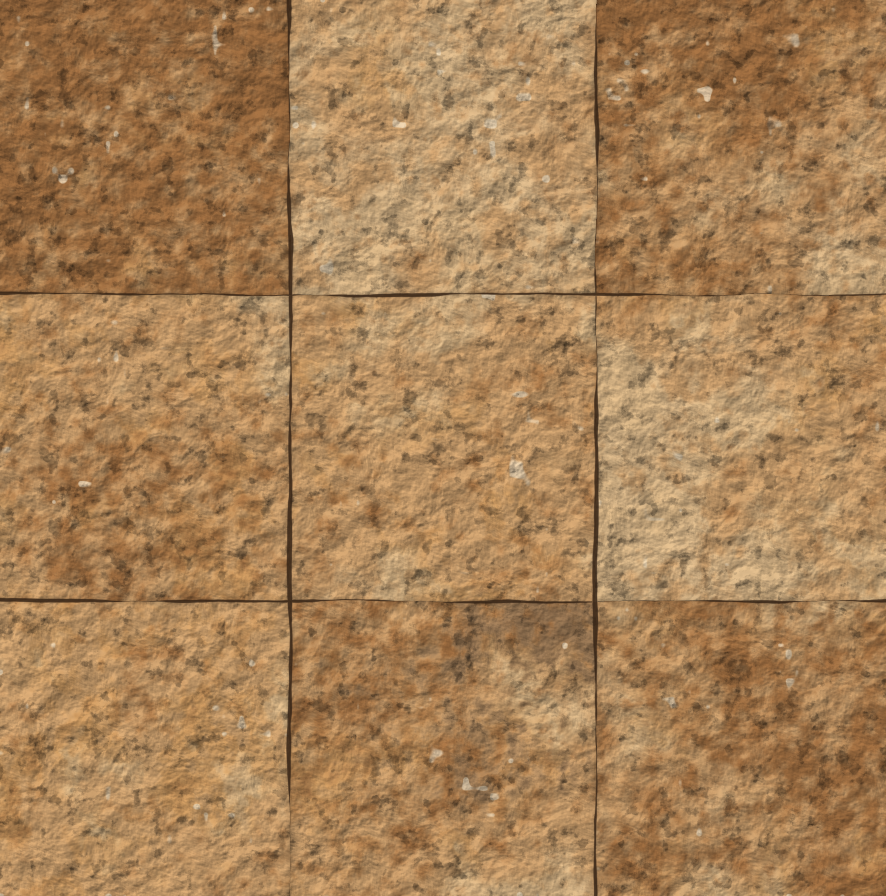
Give the GLSL for this texture, as a WebGL 2 fragment shader.

```glsl
#version 300 es
precision highp float;
// Three by three rough-split sandstone tiles with rust stains and thin dark joints.
uniform vec2 u_resolution;
out vec4 outColor;

const float TILES = 3.0;
const float PITCH = 0.342;          // tile size, in canvas heights
const float JOINT = 0.0014;         // typical half width of a joint
const float WANDER = 0.016;         // unevenness of the cut edges, in tiles
const float RELIEF = 2.5;           // strength of the surface shading
const float RELIEF_STEP = 0.0022;
const float PITTING = 0.26;         // darkness of the small pits
const vec2 LIGHT = vec2(-0.6, 0.8);
const vec2 UMBER_SPOT = vec2(0.62, 0.29);

const vec3 GOLD = vec3(0.715, 0.560, 0.385);
const vec3 OCHRE = vec3(0.695, 0.515, 0.310);
const vec3 PALE = vec3(0.735, 0.630, 0.480);
const vec3 RUST = vec3(0.530, 0.365, 0.215);
const vec3 UMBER = vec3(0.480, 0.375, 0.270);
const vec3 FLECK = vec3(0.800, 0.745, 0.650);
const vec3 GROUT = vec3(0.210, 0.140, 0.085);

// Per tile, rows from the bottom: rust, pale mineral, and the way rust leans.
const float RUST_AMOUNT[9] = float[](0.10, 0.36, 0.66, 0.26, 0.12, 0.06, 0.90, 0.10, 0.60);
const float PALE_AMOUNT[9] = float[](0.15, 0.12, 0.15, 0.15, 0.28, 0.48, 0.00, 0.52, 0.22);
const vec2 RUST_LEAN[9] = vec2[](
  vec2(-0.1, 0.0), vec2(-0.2, 0.2), vec2(0.4, -0.1),
  vec2(0.0, -0.3), vec2(-0.1, -0.1), vec2(0.2, 0.1),
  vec2(-0.2, 0.1), vec2(0.2, 0.2), vec2(-0.3, 0.4));

float hash(vec2 cell) {
  uvec2 u = uvec2(ivec2(cell)) * uvec2(1597u, 3571u);
  uint h = (u.x ^ (u.y << 7)) * 747796405u + 2891336u;
  h = ((h >> 15) ^ h) * 277803u;
  h = ((h >> 13) ^ h) * 12743u;
  return float((h >> 8) & 65535u) / 65535.0;
}

float noise(vec2 p) {
  vec2 i = floor(p), f = fract(p);
  f = f * f * (3.0 - 2.0 * f);
  return mix(mix(hash(i), hash(i + vec2(1, 0)), f.x),
             mix(hash(i + vec2(0, 1)), hash(i + vec2(1, 1)), f.x), f.y);
}

float fbm(vec2 p) {
  float sum = 0.0, amp = 0.5;
  for (int i = 0; i < 5; i++) {
    sum += amp * noise(p);
    p = mat2(1.6, 1.2, -1.2, 1.6) * p + 7.3;
    amp *= 0.5;
  }
  return sum / 0.96875;
}

// Split stone: fine crumbly bumps with a few sharp ledges.
float stoneHeight(vec2 p) {
  vec2 warp = vec2(noise(p * 30.0), noise(p * 30.0 + 31.0)) - 0.5;
  vec2 s = p + warp * 0.009;
  float ledge = smoothstep(0.57, 0.60, fbm(s * 24.0 + 11.0));
  return fbm(s * vec2(40.0, 47.0)) + 0.03 * ledge;
}

vec3 stone(vec2 p, vec2 local, vec2 cell) {
  int id = int(cell.y * TILES + cell.x);
  vec2 s = p + cell * vec2(13.7, 9.1) + 5.0;

  // Mineral colour
  float broad = fbm(s * 9.0) - 0.5;
  float patchy = fbm(s * 19.0 + 40.0) - 0.5;
  float mottle = fbm(s * 70.0 + 80.0) - 0.5;
  vec3 color = mix(GOLD, OCHRE, smoothstep(-0.05, 0.25, patchy + 0.6 * mottle) * 0.7);
  float lean = dot(RUST_LEAN[id], local);
  float pale = PALE_AMOUNT[id] - 0.25 - lean + 1.3 * broad + 1.2 * patchy + 1.0 * mottle;
  color = mix(color, PALE, smoothstep(0.0, 0.5, pale) * 0.8);
  float rust = RUST_AMOUNT[id] + lean - 0.8 * broad - 0.6 * patchy + 1.6 * mottle;
  color = mix(color, RUST, smoothstep(0.05, 1.1, rust));
  float umber = 1.0 - smoothstep(0.0, 0.17, length(p - UMBER_SPOT) + 0.4 * (broad + mottle));
  color = mix(color, UMBER, umber * 0.75 * float(id == 1));

  // Scattered chalky flecks
  float fleck = noise(s * 32.0 + 3.0) + 0.7 * (noise(s * 100.0) - 0.5);
  color = mix(color, FLECK, smoothstep(1.06, 1.18, fleck) * 0.7);

  // Side light over the relief, then pits and grain
  float slope = stoneHeight(s) - stoneHeight(s + LIGHT * RELIEF_STEP);
  float shade = clamp(slope * RELIEF, -0.42, 0.17);
  float pit = smoothstep(0.60, 0.76, fbm(s * 85.0 + 17.0));
  float grain = (noise(s * 260.0) - 0.5) * 0.10;
  return color * (1.025 + shade + grain + 0.15 * mottle - PITTING * pit);
}

void main() {
  vec2 p = gl_FragCoord.xy / u_resolution.y;
  float pixel = 1.0 / u_resolution.y;
  vec2 center = 0.5 * u_resolution / u_resolution.y;

  // Tile grid with slightly uneven edges
  vec2 grid = (p - center) / PITCH + 0.5 * TILES;
  vec2 wander = vec2(fbm(vec2(p.y * 14.0, 3.0 + 5.0 * floor(grid.x + 0.5))),
                     fbm(vec2(p.x * 14.0, 40.0 + 5.0 * floor(grid.y + 0.5))));
  grid += (wander - 0.5) * WANDER;
  vec2 cell = clamp(floor(grid), 0.0, TILES - 1.0);
  vec3 color = stone(p, grid - cell - 0.5, cell);

  // Joints, swelling and almost closing along their length
  vec2 edge = abs(fract(grid + 0.5) - 0.5) * PITCH;
  vec2 vary = vec2(fbm(vec2(p.y * 13.0, 7.0 * floor(grid.x + 0.5))),
                   fbm(vec2(p.x * 13.0, 20.0 + 7.0 * floor(grid.y + 0.5))));
  vary = smoothstep(0.2, 0.8, vary);
  vec2 halfWidth = JOINT * vec2(1.0, 0.75) * mix(vec2(-0.2), vec2(2.0), vary);
  vec2 line = 1.0 - smoothstep(halfWidth - 0.8 * pixel, halfWidth + 0.8 * pixel, edge);
  color *= 1.0 - 0.14 * exp(-min(edge.x, edge.y) / 0.003);
  color = mix(color, GROUT, max(line.x, line.y) * 0.85);
  outColor = vec4(color, 1.0);
}
```
